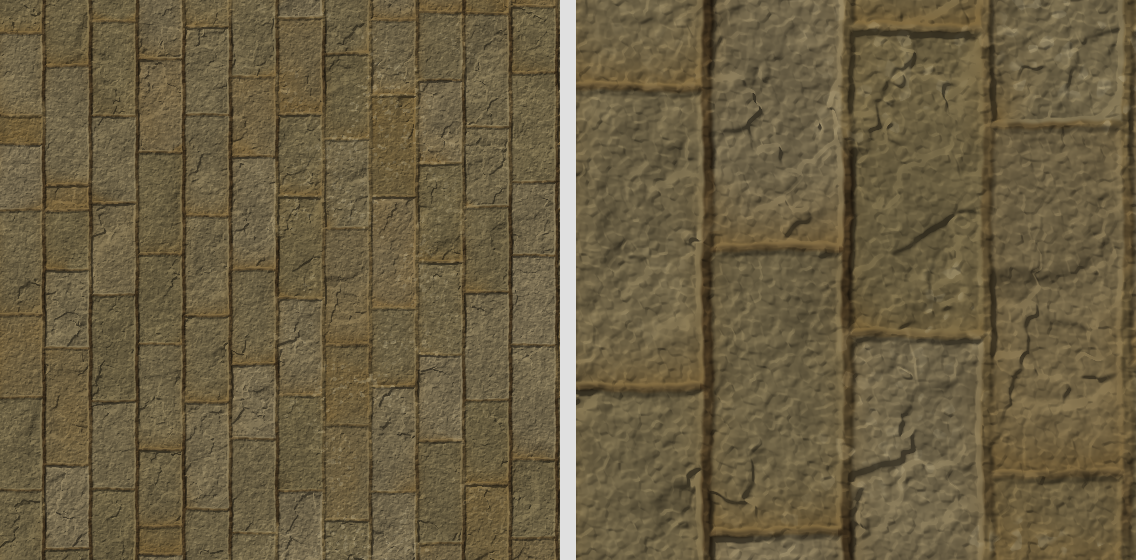
Left: the whole. Right: its middle third, enlarged.
Reproduce this texture procedurally as a WebGL 2 fragment shader.

```glsl
#version 300 es
precision highp float;
// Weathered stone wall: twelve upright columns of about six rough blocks each,
// with jittered joints. Cellular noise forms a height field of chipped facets and
// grain, which is lit from the lower right, then tinted with ochre stains.
uniform vec2 u_resolution;
out vec4 fragColor;

struct Block {
    float edge;   // distance to the nearest joint, negative inside it
    float side;   // distance to the nearest vertical joint
    float bottom; // distance above the lower joint
    vec3 seed;
};

vec3 hash3(vec2 p) {
    vec3 q = fract(p.xyx * vec3(0.1031, 0.1030, 0.0973));
    q += dot(q, q.yxz + 33.33);
    return fract((q.xxy + q.yzz) * q.zyx);
}

// Blended cellular noise: low sharpness gives clouds, high gives tilted facets.
float cells(vec2 p, float sharpness) {
    vec2 base = floor(p), sum = vec2(0.0);
    for (int y = -1; y <= 1; y++)
        for (int x = -1; x <= 1; x++) {
            vec2 cell = base + vec2(x, y);
            vec3 h = hash3(cell + 71.0);
            vec2 d = p - cell - h.xy;
            float weight = exp(-sharpness * dot(d, d));
            sum += weight * vec2(h.z + dot(d, h.yx - 0.5) * 0.7, 1.0);
        }
    return sum.x / sum.y;
}

// Height of the joint below a row, in row units.
float jointAt(float column, float row) {
    return row + 0.3 * (hash3(vec2(column + 3.0, mod(row, 6.0) + 17.0)).x - 0.5);
}

Block findBlock(vec2 p) {
    // Slightly crooked joints
    p += 0.0008 * sin(p.yx * vec2(53.0, 67.0) + 2.0 * sin(p * 31.0));
    p += 0.0004 * sin(p.yx * 330.0 + 3.0 * sin(p * 141.0));

    float u = p.x * 12.0 + 0.06;
    float column = mod(floor(u), 12.0);
    float phase = 0.28 + 0.53 * mod(column, 2.0) - 0.2 * exp(-0.6 * pow(abs(column - 7.0), 2.0));
    float v = p.y * 6.0 + phase + 0.12 * (hash3(vec2(column, 5.0)).y - 0.5);
    float row = floor(v + 0.5);
    if (v < jointAt(column, row)) row -= 1.0;
    float low = jointAt(column, row), high = jointAt(column, row + 1.0);
    vec3 seed = hash3(vec2(column * 3.0 + 11.0, mod(row, 6.0) * 5.0 + 2.0));

    // A few blocks are split into a tall and a short piece
    if (seed.z > 0.95) {
        float cut = mix(low, high, 0.7);
        if (v < cut) high = cut;
        else { low = cut; seed = seed.yzx; }
    }
    float side = min(fract(u), 1.0 - fract(u)) / 12.0;
    float bottom = (v - low) / 6.0;
    float edge = min(side - 0.0029, min(bottom, (high - v) / 6.0) - 0.0018);
    return Block(edge, side, bottom, seed);
}

float heightAt(vec2 p, Block b) {
    float stone = smoothstep(-0.0015, 0.003, b.edge);
    float coarse = cells(p * 110.0, 6.0), grain = cells(p * 250.0, 8.0);
    vec2 q = mat2(1.0, 0.5, -0.55, 0.8) * p * 27.0 + b.seed.xy * 40.0 + 0.3 * coarse;
    float chipped = smoothstep(0.42, 0.7, cells(p * 13.0 + b.seed.yz * 20.0, 5.0));
    float facets = cells(q, 26.0) * mix(0.0015, 0.0085, chipped);
    return stone * (0.0018 + facets) + 0.0016 * coarse + 0.0015 * grain;
}

void main() {
    vec2 p = gl_FragCoord.xy / u_resolution;
    Block b = findBlock(p);

    // Relief lighting from the height differences
    vec2 offset = vec2(0.0014, 0.0);
    float h = heightAt(p, b);
    vec2 slope = vec2(heightAt(p + offset.xy, findBlock(p + offset.xy)) - h,
                      heightAt(p + offset.yx, findBlock(p + offset.yx)) - h) / offset.x;
    float light = clamp(1.0 + 0.45 * dot(slope, vec2(-0.55, 0.8)), 0.55, 1.2);

    // Stone tone, block by block and in soft patches
    float cloud = cells(p * 17.0 + 4.0, 5.0);
    float speck = cells(p * 150.0 + 31.0, 9.0);
    vec3 stone = mix(vec3(0.405, 0.362, 0.25), vec3(0.45, 0.405, 0.303), b.seed.x);
    stone *= 0.86 + 0.11 * cloud + 0.17 * speck;

    // Ochre stains gather near lower edges and colour some whole blocks
    float rust = smoothstep(0.42, 0.68, cells(p * 9.0 + 50.0, 5.0));
    float rim = exp(-max(b.bottom, 0.0) * 70.0) + 0.4 * exp(-b.side * 110.0);
    float stain = 0.65 * rust * rim + 0.3 * smoothstep(0.72, 0.95, b.seed.y) * (0.4 + cloud);
    stone = mix(stone, vec3(0.43, 0.33, 0.165), clamp(stain, 0.0, 0.55));

    // Mortar: dark in the gaps, pale ochre in a band right of centre
    float band = exp(-pow(abs(p.x - 0.66) * 6.0, 2.0));
    float pale = clamp(0.8 * band + 1.2 * (cloud - 0.4), 0.08, 0.85);
    if (b.side > 0.005) pale = max(pale, 0.45);
    vec3 mortar = mix(vec3(0.235, 0.18, 0.105), vec3(0.43, 0.37, 0.24), pale);
    mortar *= 0.8 + 0.4 * speck;

    // Pale lichen flecks, mostly in the same band
    float lichen = smoothstep(0.74, 0.9, speck) * (0.06 + 0.35 * band) * smoothstep(0.45, 0.6, cloud);
    vec3 color = mix(mortar, stone, smoothstep(-0.0012, 0.0014, b.edge));
    color = mix(color, vec3(0.57, 0.53, 0.42), lichen) * light;
    fragColor = vec4(color, 1.0);
}
```
